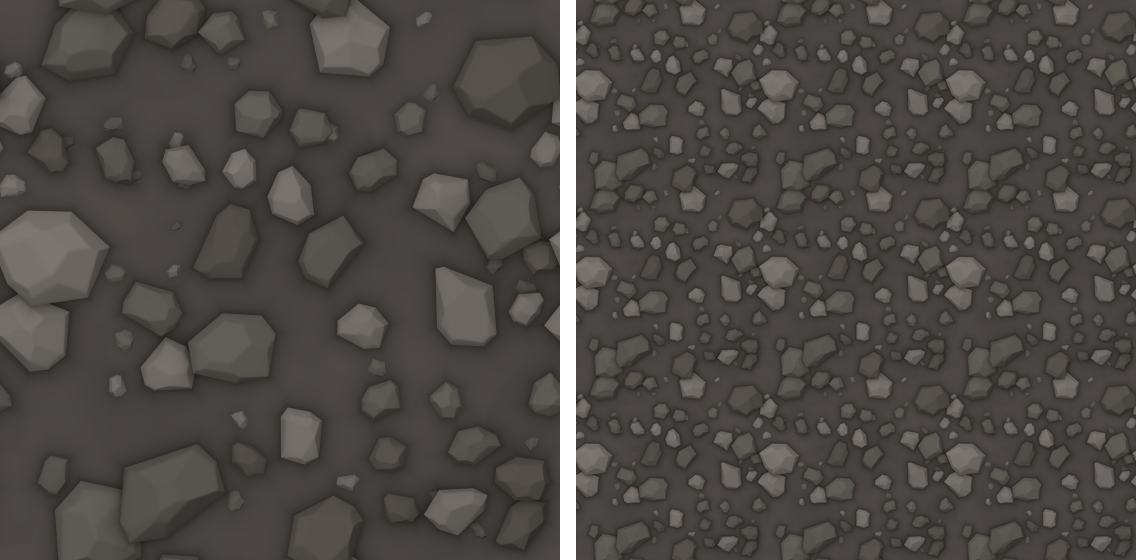
Left: one tile. Right: repeated 3 by 3.
Write a WebGL 2 fragment shader that draws this texture.

```glsl
#version 300 es
precision highp float;
precision highp int;
// Seamless ground of dark earth strewn with faceted grey stones in three sizes.

#define LARGE vec3(4.0, 0.062, 0.112)   // cells per side, least and greatest radius
#define MEDIUM vec3(8.0, 0.032, 0.058)
#define SMALL vec3(11.0, 0.012, 0.025)
#define JITTER 0.7
#define EDGE 0.0012
#define FACET_SHARPNESS 130.0
#define SHADOW_DEPTH 0.36
#define SHADOW_REACH 0.055
#define EARTH vec3(0.290, 0.272, 0.260)
#define GREEN_GREY vec3(0.372, 0.366, 0.338)
#define WARM_GREY vec3(0.475, 0.453, 0.433)
#define BROWN_GREY vec3(0.345, 0.325, 0.302)

uniform vec2 u_resolution;
out vec4 fragColor;

const float TAU = 6.28318;

vec3 hash3(vec3 key) {
  uvec3 u = uvec3(key) * 1664525u + 1013904223u;
  u.x += u.y * u.z; u.y += u.z * u.x; u.z += u.x * u.y;
  u ^= u >> 16u;
  u.x += u.y * u.z; u.y += u.z * u.x; u.z += u.x * u.y;
  return vec3(u >> 8u) / 16777216.0;
}

// Centre in xy, radius in z (zero where the cell is empty).
vec3 placeStone(vec2 cell, vec3 layer, float presence) {
  vec3 key = vec3(mod(cell, layer.x), layer.x);
  vec3 where = hash3(key), size = hash3(key + vec3(0.0, 0.0, 50.0));
  vec2 centre = (cell + 0.5 + JITTER * (where.xy - 0.5)) / layer.x;
  return vec3(centre, step(where.z, presence) * mix(layer.y, layer.z, size.x));
}

// Distance from a point to the nearest large stone.
float clearance(vec2 p) {
  float nearest = 1.0;
  for (int k = 0; k < 9; k++) {
    vec2 cell = floor(p * LARGE.x) + vec2(k % 3 - 1, k / 3 - 1);
    vec3 stone = placeStone(cell, LARGE, 0.7);
    if (stone.z > 0.0) nearest = min(nearest, distance(p, stone.xy) - stone.z);
  }
  return nearest;
}

float lightOn(vec2 slope) {
  return dot(normalize(vec3(slope, 1.0)), normalize(vec3(-0.16, 0.24, 1.0)));
}

float facetWeight(float height) {
  return exp(-FACET_SHARPNESS * clamp(height, -0.1, 0.55));
}

// Paints one stone and its contact shadow; p is relative to its centre, in radii.
vec3 paintStone(vec3 under, vec2 p, float radius, vec3 key) {
  vec3 form = hash3(key + vec3(0.0, 0.0, 100.0));
  vec3 kind = hash3(key + vec3(0.0, 0.0, 150.0));
  vec2 axis = vec2(cos(form.x * TAU), sin(form.x * TAU));
  float aspect = mix(0.6, 1.0, form.y);

  // Tilted top plane, then a steep outer ring and a gentle inner ring of facets.
  vec2 tilt = (kind.yz - 0.5) * 0.24;
  float weight = facetWeight(mix(0.25, 0.48, form.z) * aspect - dot(tilt, p));
  float light = weight * lightOn(tilt), total = weight;
  float outline = -10.0;
  for (int k = 0; k < 12; k++) {
    bool outer = k < 7;
    vec3 h = hash3(key + vec3(0.0, 0.0, 200 + k));
    float angle = TAU * (float(k) + 0.65 * h.x) / (outer ? 7.0 : 5.0) + form.z * TAU;
    vec2 n = vec2(cos(angle), sin(angle));
    float reach = length(vec2(dot(n, axis), aspect * dot(n, vec2(-axis.y, axis.x))));
    reach *= mix(0.8, 1.05, h.y);
    float d = dot(p, n) - reach;
    if (outer) outline = max(outline, d);
    float slope = outer ? mix(0.8, 1.3, h.z) : mix(0.3, 0.55, h.z);
    float height = outer ? -slope * d : 0.2 * aspect - slope * (d + 0.25 * reach);
    weight = facetWeight(height);
    light += weight * (lightOn(slope * n) + 0.05 * (h.y - 0.5));
    total += weight;
  }

  // Soft shade fading to nothing at a fixed distance from the outline.
  float d = outline * radius, outside = max(d, 0.0);
  float shade = 0.55 * exp(-outside / 0.007) + 0.45 * exp(-outside / 0.03);
  shade *= SHADOW_DEPTH * smoothstep(0.0, 0.05, radius);
  vec3 shaded = under * (1.0 - shade * (1.0 - smoothstep(0.0, SHADOW_REACH, d)));
  if (d > EDGE) return shaded;

  vec3 tint = kind.x < 0.50 ? GREEN_GREY : kind.x < 0.80 ? WARM_GREY : BROWN_GREY;
  tint *= mix(0.93, 1.05, form.y);
  float rim = 1.0 - 0.10 * exp(min(d, 0.0) / 0.006);
  vec3 face = tint * rim * mix(0.32, 1.0, light / total);
  return mix(face, shaded, smoothstep(-EDGE, EDGE, d));
}

vec3 paintLayer(vec3 color, vec2 uv, vec3 layer, float presence, float gap) {
  for (int k = 0; k < 9; k++) {
    vec2 cell = floor(uv * layer.x) + vec2(k % 3 - 1, k / 3 - 1);
    vec3 stone = placeStone(cell, layer, presence);
    vec2 p = uv - stone.xy;
    if (stone.z == 0.0 || length(p) > stone.z * 1.4 + 0.08) continue;
    if (gap > 0.0 && clearance(stone.xy) < gap * stone.z) continue;
    color = paintStone(color, p / stone.z, stone.z, vec3(mod(cell, layer.x), layer.x));
  }
  return color;
}

// Earth: faint broad planes from wrapped cells, with a slow drift in tone.
vec3 paintEarth(vec2 uv) {
  float tone = 0.0, total = 0.0;
  vec2 q = uv * 6.0;
  for (int k = 0; k < 9; k++) {
    vec2 cell = floor(q) + vec2(k % 3 - 1, k / 3 - 1);
    vec3 h = hash3(vec3(mod(cell, 6.0), 300.0));
    vec2 p = q - cell - h.xy;
    float weight = exp(-30.0 * dot(p, p));
    tone += weight * (0.07 * (h.z - 0.5) + 0.05 * dot(p, h.yx - 0.5));
    total += weight;
  }
  float drift = sin(TAU * (uv.x + 2.0 * uv.y)) + sin(TAU * (2.0 * uv.x - uv.y) + 1.7);
  return EARTH * (1.0 + tone / max(total, 1e-20) + 0.015 * drift);
}

void main() {
  vec2 uv = gl_FragCoord.xy / u_resolution;
  vec3 color = paintEarth(uv);
  color = paintLayer(color, uv, SMALL, 0.38, 0.5);
  color = paintLayer(color, uv, MEDIUM, 0.9, 0.65);
  color = paintLayer(color, uv, LARGE, 0.7, 0.0);
  fragColor = vec4(color, 1.0);
}
```
